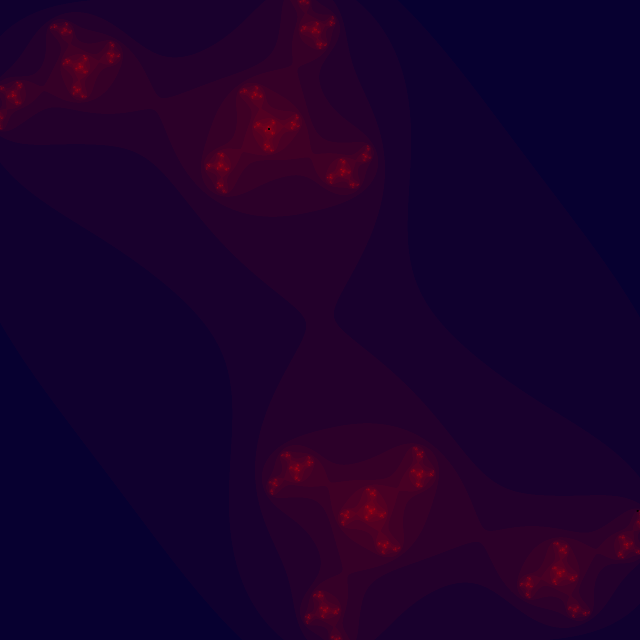
Write a Shadertoy shader that draws this background.

```glsl
// Escape-time bands of a dust-like Julia set, glowing red on deep navy.

#define SEED vec2(0.285, 0.99)            // constant c in z*z + c
#define HALF_VIEW 1.2                     // half width of the visible plane
#define ESCAPE_RADIUS 2.0
#define MAX_STEPS 27
#define SAMPLES 2                         // antialiasing grid per axis
#define SAMPLE_SPREAD 0.7                 // share of the pixel the grid covers
#define FIXED_EPS 0.008                   // step length that counts as stationary
#define BASE_HEAT 0.028                   // red share of the outermost band
#define BAND_HEAT 0.036                   // red share added by each band
#define NAVY vec3(0.0, 0.0, 0.1945)
#define RED vec3(1.0, 0.0, 0.0)

// One step of the quadratic map
vec2 quadraticMap(vec2 z) {
    return vec2(z.x * z.x - z.y * z.y, 2.0 * z.x * z.y) + SEED;
}

// Number of steps that stay inside the escape circle
int stepsInside(vec2 z) {
    int steps = 0;
    for (int i = 0; i < MAX_STEPS; i++) {
        z = quadraticMap(z);
        if (dot(z, z) > ESCAPE_RADIUS * ESCAPE_RADIUS) break;
        steps++;
    }
    return steps;
}

vec3 juliaColor(vec2 z) {
    // Black specks at the two fixed points of the map
    if (distance(quadraticMap(z), z) < FIXED_EPS) return vec3(0.0);

    // Flat bands from navy to red
    float heat = BASE_HEAT + BAND_HEAT * float(stepsInside(z));
    return mix(NAVY, RED, heat);
}

void mainImage(out vec4 fragColor, in vec2 fragCoord) {
    float planePerPixel = 2.0 * HALF_VIEW / min(iResolution.x, iResolution.y);
    vec3 color = vec3(0.0);

    // Average a small grid of samples inside the pixel
    for (int j = 0; j < SAMPLES; j++) {
        for (int i = 0; i < SAMPLES; i++) {
            vec2 offset = (vec2(i, j) + 0.5) / float(SAMPLES) - 0.5;
            vec2 point = fragCoord + SAMPLE_SPREAD * offset;
            color += juliaColor((point - 0.5 * iResolution.xy) * planePerPixel);
        }
    }
    fragColor = vec4(color / float(SAMPLES * SAMPLES), 1.0);
}
```
